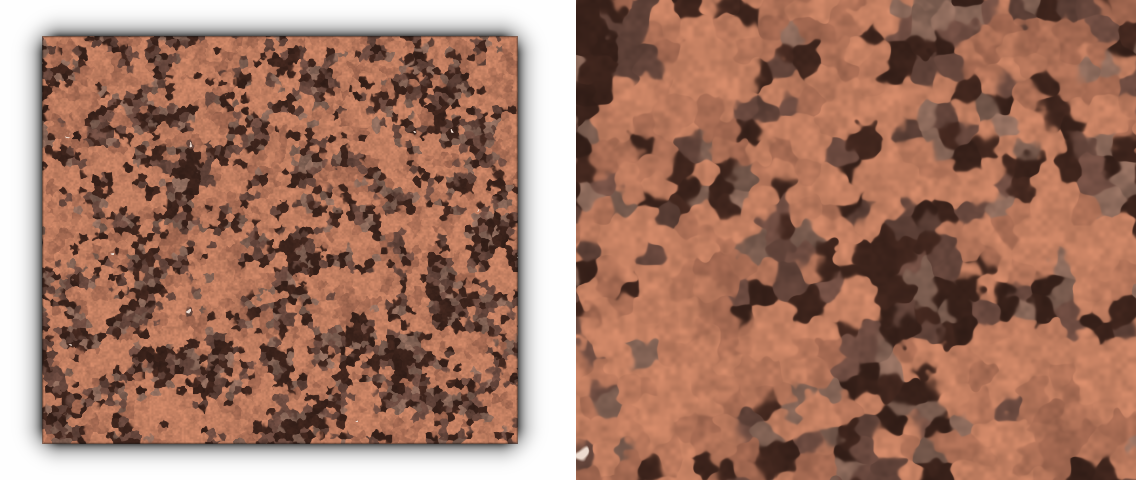
Left: the whole. Right: its middle third, enlarged.
This texture is drawn by a Shadertoy shader. Its source:

```glsl
const vec2 TILE = vec2(7.0, 6.0);   // whole repeats, close to the canvas aspect
const float GRAINS = 12.0;          // grains per repeat

const vec3 PAPER = vec3(0.995);
const vec3 PINK = vec3(0.775, 0.505, 0.385);
const vec3 ROSE = vec3(0.62, 0.395, 0.305);
const vec3 GREY_BROWN = vec3(0.51, 0.385, 0.33);
const vec3 BROWN = vec3(0.40, 0.275, 0.235);
const vec3 BLACK_MICA = vec3(0.23, 0.135, 0.105);
const vec3 SPARKLE = vec3(0.93, 0.86, 0.81);

float hash(vec2 p, float seed) {
    vec3 q = fract(vec3(p.xyx + seed * 17.3) * 0.1031);
    q += dot(q, q.yzx + 33.33);
    return fract((q.x + q.y) * q.z);
}

// Value noise that wraps over the canvas; scale is a whole number.
float noise(vec2 uv, float scale, float seed) {
    vec2 period = TILE * scale;
    vec2 p = uv * period;
    vec2 i = floor(p);
    vec2 f = p - i;
    f = f * f * (3.0 - 2.0 * f);
    vec2 a = mod(i, period);
    vec2 b = mod(i + 1.0, period);
    return mix(mix(hash(a, seed), hash(vec2(b.x, a.y), seed), f.x),
               mix(hash(vec2(a.x, b.y), seed), hash(b, seed), f.x), f.y);
}

// Colour of one mineral grain: feldspar fields broken by dark clusters.
vec3 grainColor(vec2 uv, vec2 id) {
    float cluster = 0.2 * noise(uv, 2.0, 1.0) + 0.5 * noise(uv, 4.0, 2.0)
                  + 0.3 * noise(uv, 8.0, 3.0) + 0.25 * (hash(id, 4.0) - 0.5);
    float tone = hash(id, 5.0);

    float rosy = 0.6 * noise(uv, 6.0, 6.0) + 0.4 * tone;
    vec3 feldspar = mix(PINK, ROSE, smoothstep(0.42, 0.85, rosy));
    vec3 dark = tone < 0.43 ? BLACK_MICA : tone < 0.77 ? BROWN : GREY_BROWN;
    dark *= 0.85 + 0.3 * hash(id, 7.0);

    float speck = step(hash(id, 8.0), 0.035);
    vec3 color = mix(feldspar, dark, step(0.525, cluster));
    return mix(color, BLACK_MICA, speck);
}

// Softly bounded cells of uneven size, each with its own mineral.
vec3 granite(vec2 uv) {
    vec2 period = TILE * GRAINS;
    vec2 warp = vec2(noise(uv, 24.0, 9.0), noise(uv, 24.0, 10.0)) - 0.5;
    vec2 p = uv * period + 0.6 * warp;
    vec2 base = floor(p);
    vec3 sum = vec3(0.0);
    float total = 0.0;
    float glint = 0.0;

    for (int y = -1; y <= 1; y++)
    for (int x = -1; x <= 1; x++) {
        vec2 cell = base + vec2(x, y);
        vec2 id = mod(cell, period);
        vec2 center = cell + 0.1 + 0.8 * vec2(hash(id, 11.0), hash(id, 12.0));
        vec2 offset = p - center;
        float d2 = dot(offset, offset) - 0.25 * hash(id, 13.0);
        float weight = exp(-14.0 * d2);
        sum += weight * grainColor(center / period, id);
        total += weight;
        float shiny = step(0.9975, hash(id, 14.0));
        glint = max(glint, shiny * (1.0 - smoothstep(0.1, 0.3, length(offset))));
    }

    float mottle = 0.5 * noise(uv, 20.0, 15.0) + 0.5 * noise(uv, 42.0, 16.0) - 0.5;
    vec3 color = sum / total * (1.0 + 0.24 * mottle);
    return mix(color, SPARKLE, glint);
}

// Darkness of the soft shadow, fading out before the canvas edge.
float slabShadow(vec2 p, vec2 halfSize, float radius) {
    float d = length(max(abs(p) - halfSize + radius, 0.0)) - radius;
    d = max(d, 0.0);
    return 0.74 * exp(-d / 0.0155) * (1.0 - smoothstep(0.03, 0.073, d));
}

void mainImage(out vec4 fragColor, in vec2 fragCoord) {
    vec2 uv = fragCoord / iResolution.xy;
    vec2 aspect = vec2(iResolution.x / iResolution.y, 1.0);
    vec2 p = (uv - 0.5) * aspect;
    vec2 halfSize = 0.4245 * aspect;
    float pixel = 1.0 / iResolution.y;

    // Paper and shadow
    vec3 color = PAPER * (1.0 - slabShadow(p, halfSize, 0.04));

    // Stone slab with a thin dark rim
    vec2 margin = halfSize - abs(p);
    float inset = min(margin.x, margin.y);
    vec3 stone = granite(uv);
    stone *= mix(0.6, 1.0, smoothstep(0.0, 0.004, inset));
    color = mix(color, stone, smoothstep(-0.5 * pixel, 0.5 * pixel, inset));

    fragColor = vec4(color, 1.0);
}
```
